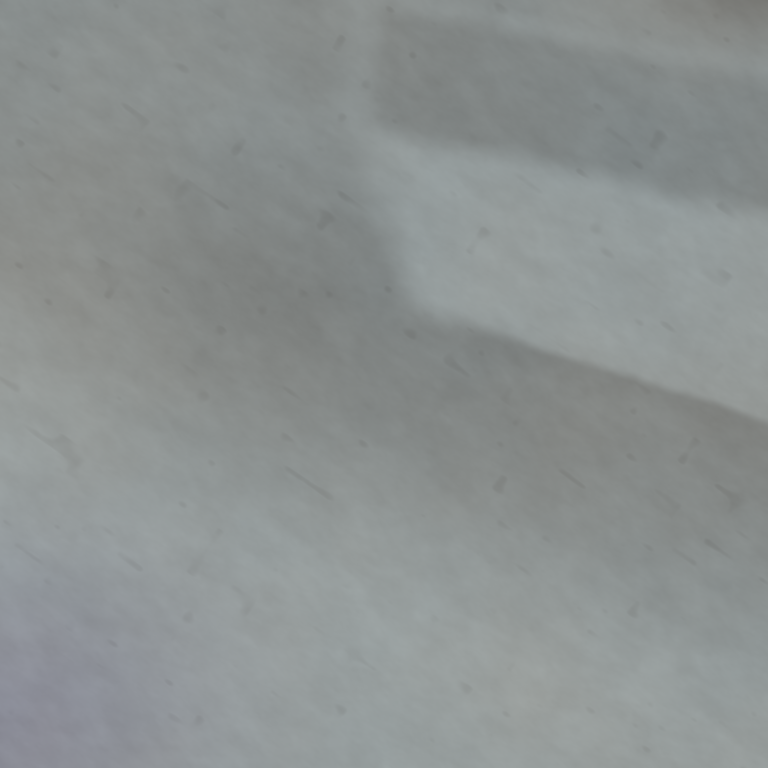
Reproduce this texture procedurally as a WebGL 1 fragment shader.

```glsl
precision highp float;
uniform vec2 u_resolution;

float hash(vec2 p) {
  vec3 q = fract(p.xyx * vec3(0.1031, 0.1030, 0.0973));
  q += dot(q, q.yzx + 33.33);
  return fract((q.x + q.y) * q.z);
}

float noise(vec2 p) {
  vec2 cell = floor(p);
  vec2 f = fract(p);
  f = f * f * (3.0 - 2.0 * f);
  float low = mix(hash(cell), hash(cell + vec2(1.0, 0.0)), f.x);
  float high = mix(hash(cell + vec2(0.0, 1.0)), hash(cell + 1.0), f.x);
  return mix(low, high, f.y);
}

// Layered noise centred on zero
float fbm(vec2 p) {
  float sum = 0.0;
  float gain = 0.5;
  for (int i = 0; i < 4; i++) {
    sum += gain * (noise(p) - 0.5);
    p = mat2(0.8, 0.6, -0.6, 0.8) * p * 2.03 + 17.3;
    gain *= 0.55;
  }
  return sum;
}

// Soft round spot, one at its centre
float spot(vec2 p, vec2 centre, vec2 size) {
  vec2 d = (p - centre) / size;
  return exp(-dot(d, d));
}

// Broad light and shadow of the folded cloth, 0 dark to 1 light
float foldShade(vec2 p) {
  float slope = p.y + 0.3 * p.x;
  float shade = mix(0.82, 0.20, smoothstep(0.34, 0.68, slope));
  shade += 0.24 * smoothstep(0.72, 1.0, slope) * smoothstep(0.65, 0.2, p.x);
  shade += 0.30 * spot(p, vec2(0.0, 0.58), vec2(0.22, 0.2));
  shade -= 0.16 * spot(p, vec2(0.40, 0.62), vec2(0.16, 0.12));
  shade -= 0.38 * spot(p, vec2(0.0, 0.04), vec2(0.25, 0.2));

  // Raised panel: crisp crease below, soft edge on the left
  float lift = smoothstep(0.6, 0.85, p.y);
  float leftEdge = mix(0.53, 0.47, lift);
  float blur = mix(0.025, 0.07, lift);
  float crease = 0.595 - 0.31 * (p.x - 0.54);
  float creaseBlur = mix(0.03, 0.008, smoothstep(0.52, 0.7, p.x));
  float panel = smoothstep(leftEdge - blur, leftEdge + blur, p.x)
              * smoothstep(-creaseBlur, creaseBlur, p.y - crease);
  shade = mix(shade, 0.76, panel);
  shade -= 0.10 * spot(vec2(p.y - crease, 0.0), vec2(-0.01, 0.0), vec2(0.025, 1.0))
         * smoothstep(0.5, 0.65, p.x);

  // Shadow band across the top of the panel
  float bandLow = 0.83 - 0.22 * (p.x - 0.5);
  float bandHigh = 1.0 - 0.19 * (p.x - 0.48);
  float band = smoothstep(-0.022, 0.022, p.y - bandLow)
             * smoothstep(0.025, -0.025, p.y - bandHigh)
             * smoothstep(0.46, 0.51, p.x);
  shade = mix(shade, 0.19, band);
  float rim = smoothstep(-0.02, 0.03, p.y - bandHigh) * smoothstep(0.46, 0.55, p.x);
  shade = mix(shade, 0.40, rim);
  return shade - 0.75 * spot(p, vec2(1.02, 1.02), vec2(0.12, 0.05));
}

void main() {
  vec2 p = gl_FragCoord.xy / u_resolution;

  // Fibres run down to the right
  vec2 along = mat2(0.82, 0.57, -0.57, 0.82) * vec2(p.x, -p.y);
  along = vec2(0.82 * p.x - 0.57 * p.y, 0.57 * p.x + 0.82 * p.y);
  vec2 warp = 0.012 * vec2(fbm(p * 9.0), fbm(p * 9.0 + 40.0));

  float shade = foldShade(p + warp);
  shade += 0.22 * fbm(along * vec2(5.0, 9.0) + 3.0);
  shade += 0.30 * fbm(along * vec2(24.0, 44.0));
  shade += 0.12 * fbm(along * vec2(75.0, 125.0) + 60.0);

  // Sparse small dark flecks
  float fleck = noise(along * vec2(34.0, 60.0) + 90.0);
  shade -= 0.22 * smoothstep(0.86, 1.0, fleck);

  vec3 shadow = vec3(0.482, 0.496, 0.490);
  vec3 light = vec3(0.614, 0.644, 0.643);
  vec3 color = shadow + (light - shadow) * shade;

  // Warm and cool casts
  float warmth = 0.7 * spot(p, vec2(0.02, 0.6), vec2(0.25, 0.22))
               + 0.5 * spot(p, vec2(0.68, 0.12), vec2(0.16, 0.1))
               + 0.6 * spot(p, vec2(1.0, 1.0), vec2(0.35, 0.07))
               + 0.4 * spot(p, vec2(0.8, 0.45), vec2(0.3, 0.1))
               - 0.4 * spot(p, vec2(0.75, 0.82), vec2(0.3, 0.15))
               + 0.9 * fbm(p * 6.0 + 70.0);
  color += warmth * vec3(0.016, 0.0, -0.012);
  color += spot(p, vec2(0.0, 0.06), vec2(0.25, 0.2)) * vec3(0.0, -0.012, 0.035);

  gl_FragColor = vec4(clamp(color, 0.0, 1.0), 1.0);
}
```
